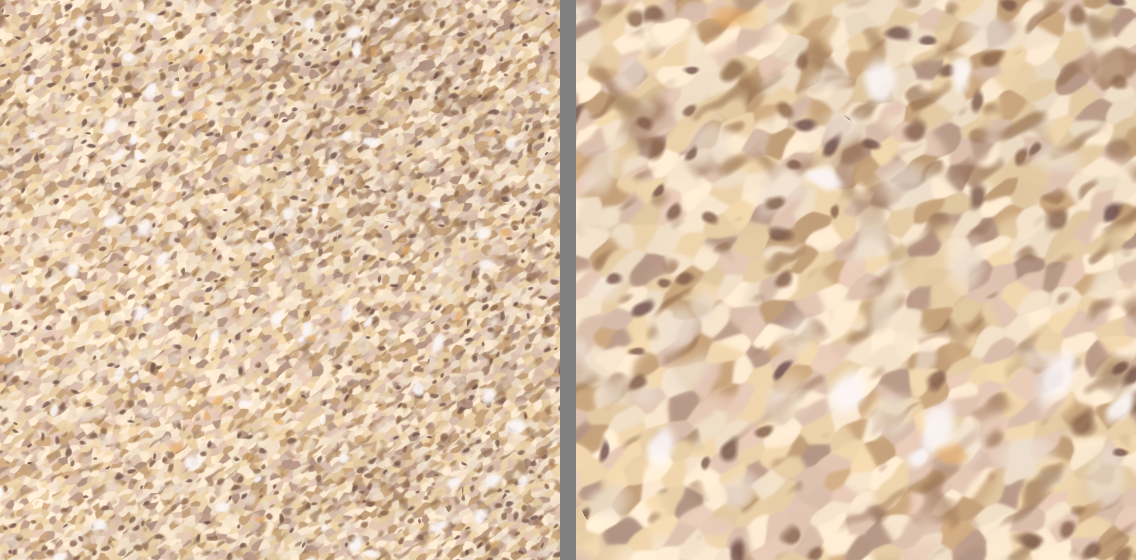
Left, the full canvas; right, a detail of the centre.
This texture is drawn by a WebGL 1 fragment shader. Its source:

```glsl
precision highp float;
// Coarse pale beach sand with soft slanted grains, dark specks and bright shell chips.
uniform vec2 u_resolution;

const vec3 CREAM = vec3(0.955, 0.880, 0.785);
const vec3 ROSE  = vec3(0.875, 0.765, 0.690);
const vec3 STRAW = vec3(0.910, 0.810, 0.660);
const vec3 TAN   = vec3(0.800, 0.665, 0.515);
const vec3 TAUPE = vec3(0.740, 0.620, 0.550);
const vec3 BROWN = vec3(0.570, 0.420, 0.300);
const vec3 PLUM  = vec3(0.410, 0.290, 0.290);
const vec3 SHELL = vec3(0.930, 0.875, 0.820);
const vec3 GLINT = vec3(0.985, 0.965, 0.965);
const vec3 AMBER = vec3(0.900, 0.670, 0.400);
const vec3 MEAN  = vec3(0.880, 0.780, 0.675);

const float SLANT = 0.62;                       // main grain direction, radians
const vec2 GRAIN_CELLS = vec2(64.0, 98.0);      // along and across the slant
const vec2 SHADOW_CELLS = vec2(62.0, 112.0);
const float GRAIN_SHARPNESS = 13.0;
const float GRAIN_CONTRAST = 1.15;
const float SHADOW_STRENGTH = 0.62;
const float WARP = 0.0045;

vec2 hash2(vec2 p) {
  vec3 q = fract(p.xyx * vec3(0.1031, 0.1030, 0.0973));
  q += dot(q, q.yzx + 33.33);
  return fract((q.xx + q.yz) * q.zy);
}

float noise(vec2 p) {
  vec2 i = floor(p), f = fract(p);
  f = f * f * (3.0 - 2.0 * f);
  float low = mix(hash2(i).x, hash2(i + vec2(1.0, 0.0)).x, f.x);
  float high = mix(hash2(i + vec2(0.0, 1.0)).x, hash2(i + 1.0).x, f.x);
  return mix(low, high, f.y);
}

vec2 rotate(vec2 p, float a) {
  float c = cos(a), s = sin(a);
  return vec2(c * p.x + s * p.y, c * p.y - s * p.x);
}

vec3 grainColor(float h) {
  vec3 c = mix(CREAM, ROSE, step(0.35, h));
  c = mix(c, STRAW, step(0.56, h));
  c = mix(c, TAN, step(0.80, h));
  return mix(c, TAUPE, step(0.92, h));
}

// Bed of packed grains: nearby cell colours blended by distance.
vec3 grainBed(vec2 p) {
  vec2 cell = floor(p);
  vec3 sum = vec3(0.0);
  float total = 0.0;
  for (int y = -1; y <= 1; y++) {
    for (int x = -1; x <= 1; x++) {
      vec2 id = cell + vec2(float(x), float(y));
      vec2 d = p - id - hash2(id + 200.0);
      float w = exp(-GRAIN_SHARPNESS * dot(d, d)) + 1e-5;
      vec2 h = hash2(id + 471.0);
      sum += w * grainColor(h.x) * mix(0.96, 1.04, h.y);
      total += w;
    }
  }
  return MEAN + (sum / total - MEAN) * GRAIN_CONTRAST;
}

// Scattered soft ellipses: x is coverage, y is a random tint of the strongest one.
vec2 scatter(vec2 uv, float cells, float density, float radius, float seed) {
  vec2 p = uv * cells, cell = floor(p);
  vec2 best = vec2(0.0);
  for (int y = -1; y <= 1; y++) {
    for (int x = -1; x <= 1; x++) {
      vec2 id = cell + vec2(float(x), float(y));
      vec2 h = hash2(id + seed), shape = hash2(id + seed + 57.0);
      vec2 d = p - id - hash2(id + seed + 113.0);
      d = rotate(d, SLANT + (shape.x - 0.5) * 1.8);
      d *= vec2(0.78, mix(1.0, 1.5, shape.y));
      float size = radius * mix(0.65, 1.3, h.y);
      float mask = 1.0 - smoothstep(0.45, 1.3, length(d) / size);
      mask *= step(h.x, density);
      if (mask > best.x) best = vec2(mask, shape.y);
    }
  }
  return best;
}

void main() {
  vec2 uv = gl_FragCoord.xy / u_resolution.y;
  vec2 warp = vec2(noise(uv * 95.0), noise(uv * 95.0 + 40.0)) - 0.5;
  vec2 sandUv = uv + WARP * warp;
  vec2 slanted = rotate(sandUv, SLANT) + 2.0;

  // Broad patches of rougher, shadier sand, stronger toward the upper right
  float rough = 0.6 * noise(uv * 3.2 + 7.0) + 0.4 * noise(uv * 8.0 + 19.0);
  rough = clamp(rough + 0.22 * (uv.x + uv.y - 1.0), 0.0, 1.0);

  vec3 color = grainBed(slanted * GRAIN_CELLS);
  color *= mix(1.025, 0.965, rough);

  // Pale shell fragments
  vec2 shell = scatter(sandUv, 27.0, 0.28, 0.30, 11.0);
  color = mix(color, SHELL, 0.65 * shell.x);

  // Slanted gaps between grains
  float gap = noise(slanted * SHADOW_CELLS + 31.0);
  gap = smoothstep(0.62, 0.95, gap + 0.22 * (rough - 0.5));
  color = mix(color, BROWN, SHADOW_STRENGTH * gap * (1.0 - 0.6 * shell.x));

  // Dark mineral specks, amber grains and bright chips
  vec2 speck = scatter(sandUv, 50.0, 0.14 + 0.28 * rough, 0.27, 83.0);
  color = mix(color, mix(BROWN, PLUM, speck.y), 0.8 * speck.x);
  vec2 amber = scatter(sandUv, 30.0, 0.035, 0.25, 307.0);
  color = mix(color, AMBER, 0.65 * amber.x);
  vec2 chip = scatter(sandUv, 22.0, 0.11, 0.24, 211.0);
  color = mix(color, GLINT, 0.9 * chip.x);

  gl_FragColor = vec4(clamp(color, 0.0, 1.0), 1.0);
}
```
